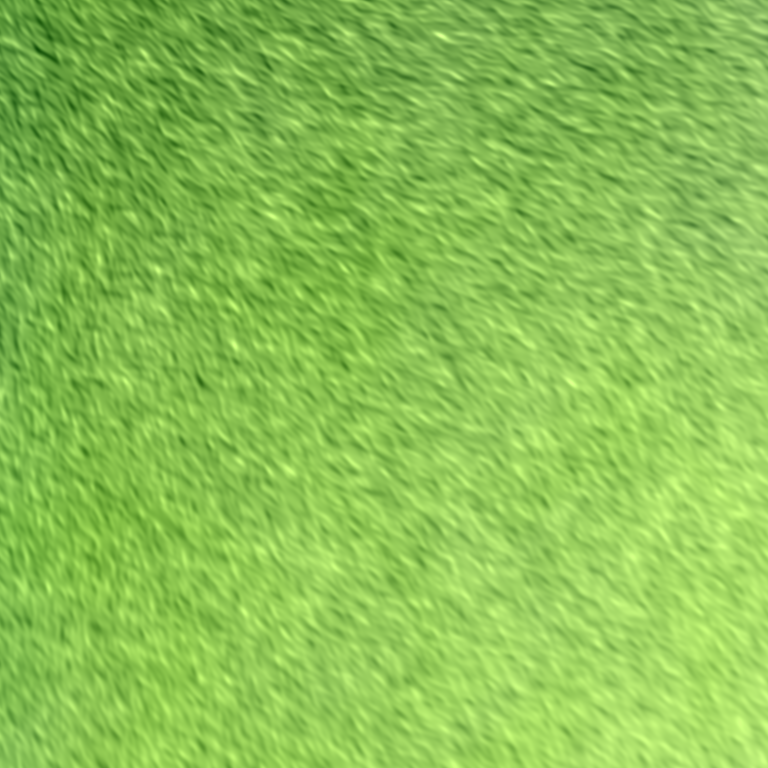
This texture is drawn by a Shadertoy shader. Its source:

```glsl
// Soft green fur: short combed strands over a diagonal light gradient.
#define CELL 0.0125           // spacing of the strands
#define STRAND_LENGTH 0.0080  // half length of a strand
#define STRAND_WIDTH 0.0026   // half width of a strand
#define CONTRAST_SOFT 0.074   // strand contrast at the lower right
#define CONTRAST_CRISP 0.150  // strand contrast at the upper left
#define MOTTLE 0.034          // strength of the broad patches
#define TOP_LEFT vec3(0.37, 0.60, 0.20)
#define TOP_RIGHT vec3(0.51, 0.71, 0.35)
#define LOW_LEFT vec3(0.53, 0.76, 0.29)
#define LOW_RIGHT vec3(0.69, 0.89, 0.43)

vec3 hash3(vec2 p) {
    vec3 q = fract(p.xyx * vec3(0.1031, 0.1030, 0.0973));
    q += dot(q, q.yxz + 33.33);
    return fract((q.xxy + q.yzz) * q.zyx);
}

// Layered, warped sines: broad uneven patches in about -1..1
float patches(vec2 p) {
    float sum = 0.0, weight = 0.5;
    for (int i = 0; i < 4; i++) {
        p += 0.6 * sin(p.yx * 1.3 + float(i) * 2.1);
        sum += weight * sin(p.x) * cos(p.y);
        p = mat2(0.8, 0.6, -0.6, 0.8) * p * 1.7;
        weight *= 0.7;
    }
    return sum;
}

// Combing angle: steep at the left, flatter towards the upper right
float combAngle(vec2 uv) {
    float steep = mix(1.22, 0.76, smoothstep(0.0, 0.6, uv.x));
    float lift = 0.32 * smoothstep(0.45, 1.0, uv.y);
    return lift - steep + 0.14 * patches(uv * 13.0);
}

// Sum of light and dark strands, one per jittered cell
float strands(vec2 uv, float scale, float seed, float softness) {
    float cell = CELL * scale;
    vec2 home = floor(uv / cell);
    float angle = combAngle(uv);
    float sum = 0.0;
    for (int y = -2; y <= 2; y++) {
        for (int x = -2; x <= 2; x++) {
            vec2 id = home + vec2(x, y);
            vec3 rnd = hash3(id + seed);
            vec3 look = hash3(id + seed + 71.0);
            vec2 d = uv - (id + rnd.xy) * cell;
            float a = angle + (rnd.z - 0.5) * 0.6;
            vec2 along = vec2(cos(a), sin(a));
            float u = dot(d, along) / (STRAND_LENGTH * scale * mix(0.7, 1.1, look.y));
            float v = dot(d, vec2(-along.y, along.x)) / (STRAND_WIDTH * scale * softness);
            v += 0.25 * (look.z - 0.5) * u * u;
            // Tone of the strand plus a lit upper side
            float tone = 2.0 * look.x - 1.0 + 0.75 * v;
            sum += tone * exp(-0.5 * (u * u + v * v));
        }
    }
    return sum;
}

void mainImage(out vec4 fragColor, in vec2 fragCoord) {
    vec2 uv = fragCoord / iResolution.xy;

    // Broad light gradient
    float rise = pow(uv.y, 1.6);
    vec3 color = mix(mix(LOW_LEFT, LOW_RIGHT, uv.x), mix(TOP_LEFT, TOP_RIGHT, uv.x), rise);

    // Patches of brightness and of cool or warm tint
    color += MOTTLE * patches(uv * 11.0 + 3.0) * vec3(1.0, 0.9, 0.6);
    color += 0.03 * patches(uv * 7.0 + 17.0) * vec3(0.3, -0.1, 1.0);
    color += 0.05 * (1.0 - smoothstep(0.0, 0.14, uv.x)) * vec3(-0.1, 0.0, 0.7);

    // Strands, crisper towards the upper left
    float crisp = clamp(0.42 + 0.8 * (uv.y - 0.4) - 0.45 * (uv.x - 0.5), 0.0, 1.0);
    float softness = mix(1.2, 0.95, crisp);
    float fur = 0.95 * strands(uv, 1.0, 11.0, softness)
              + 0.60 * strands(uv + 0.37, 1.4, 203.0, softness);
    color += mix(CONTRAST_SOFT, CONTRAST_CRISP, crisp) * fur * vec3(1.0, 0.97, 0.68);

    fragColor = vec4(clamp(color, 0.0, 1.0), 1.0);
}
```
